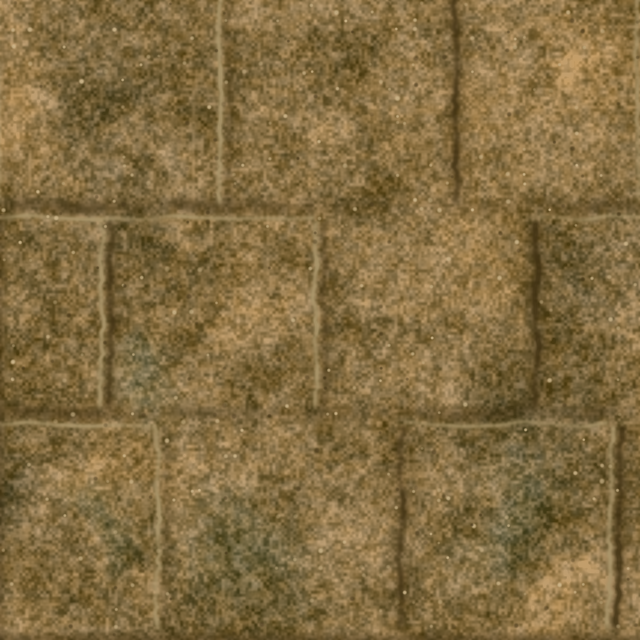
Give the GLSL for this texture, as a WebGL 2 fragment shader.

```glsl
#version 300 es
precision highp float;
// Weathered sandstone paving: three courses of three wide slabs with uneven joints.
// Grain, blotches and stains tint the stone; each joint is a worn pale ridge,
// a dark groove or both, drawn as soft bands around a wobbling line.
uniform vec2 u_resolution;
out vec4 fragColor;

float hash(vec2 p) {
  vec3 q = fract(vec3(p.xyx) * 0.1031);
  q += dot(q, q.yzx + 33.33);
  return fract((q.x + q.y) * q.z);
}

float noise(vec2 p) {
  vec2 i = floor(p), f = fract(p);
  f = f * f * (3.0 - 2.0 * f);
  return mix(mix(hash(i), hash(i + vec2(1, 0)), f.x),
             mix(hash(i + vec2(0, 1)), hash(i + vec2(1, 1)), f.x), f.y);
}

float fbm(vec2 p) {
  float sum = 0.0, weight = 0.5;
  for (int i = 0; i < 5; i++) {
    sum += weight * noise(p);
    p = mat2(1.6, 1.2, -1.2, 1.6) * p + 7.3;
    weight *= 0.5;
  }
  return sum / 0.97;
}

float band(float d, float width) { return exp(-d * d / (width * width)); }

float span(float x, float a, float b) {
  return smoothstep(a - 0.004, a + 0.004, x) - smoothstep(b - 0.004, b + 0.004, x);
}

// Round specks of varied size and strength; only a share of the cells holds one.
float specks(vec2 uv, float cells, float share) {
  vec2 cell = floor(uv * cells);
  vec2 centre = 0.35 + 0.3 * vec2(hash(cell + 3.7), hash(cell + 91.2));
  float radius = 0.12 + 0.2 * hash(cell + 47.0);
  float dotMask = 1.0 - smoothstep(radius * 0.3, radius + 0.12, length(fract(uv * cells) - centre));
  return dotMask * step(1.0 - share, hash(cell + 15.0)) * (0.25 + 0.75 * hash(cell + 63.0));
}

// Broad stains: centre, radius, strength (positive is warm and light).
const vec4 STAINS[12] = vec4[12](
  vec4(0.03, 0.82, 0.09, 0.9), vec4(0.95, 0.92, 0.11, 0.9), vec4(0.17, 0.27, 0.08, 0.8),
  vec4(0.76, 0.60, 0.10, 0.6), vec4(0.88, 0.04, 0.07, 0.8), vec4(0.36, 0.55, 0.07, 0.6),
  vec4(0.03, 0.24, 0.07, -1.1), vec4(0.83, 0.30, 0.09, -0.9), vec4(0.16, 0.88, 0.09, -0.7),
  vec4(0.94, 0.57, 0.09, -0.7), vec4(0.20, 0.69, 0.08, -0.7), vec4(0.74, 0.80, 0.08, 0.6));
const vec3 MOSS[4] = vec3[4](
  vec3(0.22, 0.41, 0.05), vec3(0.40, 0.14, 0.08), vec3(0.81, 0.19, 0.07), vec3(0.19, 0.19, 0.05));

void main() {
  vec2 uv = gl_FragCoord.xy / u_resolution;

  // Stone surface: irregular stains over blotches and three sizes of grain
  vec2 warped = uv + 0.16 * (vec2(fbm(uv * 9.0), fbm(uv * 9.0 + 31.0)) - 0.5);
  float stain = 0.0, moss = 0.0;
  for (int i = 0; i < 12; i++)
    stain += STAINS[i].w * band(length(warped - STAINS[i].xy), STAINS[i].z);
  for (int i = 0; i < 4; i++)
    moss += band(length(warped - MOSS[i].xy), MOSS[i].z);
  float blotch = fbm(warped * 13.0 + 12.0) - 0.5;
  float grain = 0.36 * (noise(uv * 60.0 + 5.0) - 0.5) + 0.58 * (noise(uv * 118.0) - 0.5)
              + 0.72 * (noise(uv * 215.0 + 50.0) - 0.5);
  float tone = 0.54 + grain + 1.15 * blotch + 0.36 * stain - 0.12 * moss;

  // Course under this point, with its joints, ridge strengths and groove depths
  float base = 0.0, top = 0.345;
  vec3 joints = vec3(0.247, 0.627, 0.954), ridges = vec3(0.9, 0.0, 0.9), grooves = vec3(0.25, 0.75, 0.9);
  if (uv.y > 0.665) {
    base = 0.665; top = 1.02;
    joints = vec3(0.343, 0.712, 0.996); ridges = vec3(1.0, 0.0, 0.7); grooves = vec3(0.3, 0.75, 0.1);
  } else if (uv.y > 0.345) {
    base = 0.345; top = 0.665;
    joints = vec3(0.158, 0.492, 0.838); ridges = vec3(0.95, 1.0, 0.0); grooves = vec3(0.75, 0.5, 0.85);
  }

  // Upright joints: ridge on the line, groove to its right or on a bare line
  float pale = 0.0, shade = 0.0;
  float along = smoothstep(base + 0.008, base + 0.03, uv.y) * (1.0 - smoothstep(top - 0.016, top - 0.006, uv.y));
  for (int i = 0; i < 3; i++) {
    vec2 path = vec2(uv.y * 24.0, base * 40.0 + float(i) * 9.0);
    float wobble = 0.010 * (noise(path) - 0.5) + 0.005 * (noise(path * 4.0) - 0.5);
    float d = fract(uv.x - joints[i] + wobble + 0.5) - 0.5;
    float worn = 0.55 + 0.6 * noise(path * 1.7 + 20.0);
    float offset = ridges[i] > 0.0 ? 0.014 : 0.0;
    pale += along * ridges[i] * worn * band(d, 0.0045);
    shade += along * grooves[i] * worn * (0.75 * band(d - offset, 0.0055) + 0.35 * band(d - offset, 0.02));
  }

  // Bed joints: broken pale lip on some slabs under a soft shadow
  float drift = 0.008 * (noise(vec2(uv.x * 22.0, 4.0)) - 0.5);
  float wear = 0.4 + 0.8 * noise(vec2(uv.x * 28.0, 8.0));
  float upperLip = 1.0 - span(uv.x, 0.490, 0.842);
  float lowerLip = span(uv.x, -0.1, 0.243) + span(uv.x, 0.632, 0.950);
  float upper = uv.y - 0.660 + drift, lower = uv.y - 0.337 + drift;
  pale += 0.75 * wear * (upperLip * band(upper, 0.004) + lowerLip * band(lower, 0.004));
  shade += wear * (0.2 + 0.3 * upperLip) * band(upper - 0.018, 0.013);
  shade += wear * (0.28 + 0.22 * lowerLip) * band(lower - 0.018, 0.012);
  shade += 0.45 * band(uv.y, 0.012) + 0.35 * band(uv.x, 0.008) * step(uv.y, 0.665);

  // Colour: olive brown to tan, warmed by stains and cooled by moss
  vec3 colour = mix(vec3(0.37, 0.30, 0.135), vec3(0.66, 0.545, 0.37), clamp(tone, -0.3, 1.3));
  float warmth = 0.9 * stain + 1.3 * (noise(uv * 70.0 + 80.0) - 0.5);
  colour += warmth * vec3(0.022, 0.0, -0.03);
  colour += min(moss, 1.0) * vec3(-0.045, 0.0, 0.025);
  colour = mix(colour, vec3(0.25, 0.19, 0.07), clamp(shade, 0.0, 0.85));
  colour = mix(colour, vec3(0.67, 0.59, 0.42), clamp(pale, 0.0, 0.9));

  // Mineral flecks and small pits
  colour = mix(colour, vec3(0.82, 0.73, 0.56), 0.9 * specks(uv, 75.0, 0.05));
  colour = mix(colour, vec3(0.25, 0.19, 0.08), 0.6 * specks(uv + 0.37, 70.0, 0.04));
  fragColor = vec4(colour, 1.0);
}
```
